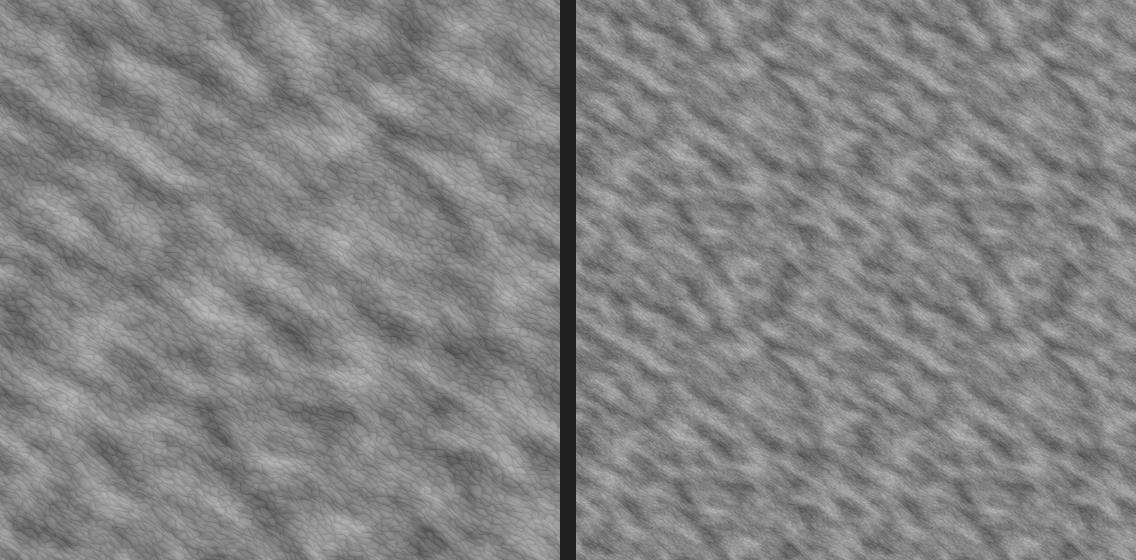
Left, the tile; right, the same tile 2 across and 2 down.
This texture is drawn by a WebGL 2 fragment shader. Its source:

```glsl
#version 300 es
precision highp float;
// Seamless grey leather: slanted wavy creased grain over broad soft folds.

uniform vec2 u_resolution;
out vec4 fragColor;

const float TAU = 6.2831853;
const mat2 SLANT = mat2(3.0, 2.0, -2.0, 3.0); // whole-number rotation, keeps the tile periodic
const float SLANT_DET = 13.0;
const vec2 GRAIN_FREQ = vec2(14.0, 30.0);     // cells along and across the slant
const vec2 FOLD_FREQ = vec2(2.0, 5.0);        // broadest folds along and across
const int FOLD_OCTAVES = 4;
const float FOLD_FALLOFF = 0.5;
const float FOLD_CONTRAST = 0.225;
const float CREASE_WIDTH = 0.17;
const float CREASE_DEPTH = 0.09;
const float CROSS_CREASE = 0.4;               // strength of creases that cut the slant
const float GRAIN_TILT = 0.05;
const float GRAIN_DOME = 0.05;
const float GRAIN_WAVE = 0.8;
const float WARP = 0.004;
const float BASE_GREY = 0.553;

// Integer hash of a lattice point, two values in 0..1
vec2 hash2(vec2 cell, uint seed) {
  uvec2 v = uvec2(ivec2(cell)) + uvec2(seed, seed * 7u);
  v = v * 1664525u + 1013904223u;
  v.x += v.y * 1664525u;
  v.y += v.x * 1664525u;
  v ^= v >> 16u;
  v.x += v.y * 1664525u;
  v.y += v.x * 1664525u;
  v ^= v >> 16u;
  return vec2(v & 0xffffu) / 65536.0;
}

// Move a slanted lattice point to its twin inside the unit tile
vec2 wrapCell(vec2 cell, vec2 freq) {
  vec2 tile = floor((cell / freq) * SLANT / SLANT_DET + 1e-5);
  return round(cell - freq * (SLANT * tile));
}

float gradientDot(vec2 cell, vec2 offset, vec2 freq, uint seed) {
  float angle = TAU * hash2(wrapCell(cell, freq), seed).x;
  return dot(vec2(cos(angle), sin(angle)), offset);
}

// Wrapping gradient noise on the slanted lattice
float slantNoise(vec2 uv, vec2 freq, uint seed) {
  vec2 p = freq * (SLANT * uv);
  vec2 cell = floor(p), f = p - cell;
  vec2 s = f * f * f * (f * (f * 6.0 - 15.0) + 10.0);
  vec2 e = vec2(1.0, 0.0);
  float low = mix(gradientDot(cell, f, freq, seed),
                  gradientDot(cell + e, f - e, freq, seed), s.x);
  float high = mix(gradientDot(cell + e.yx, f - e.yx, freq, seed),
                   gradientDot(cell + e.xx, f - e.xx, freq, seed), s.x);
  return mix(low, high, s.y);
}

float folds(vec2 uv) {
  float sum = 0.0, weight = 1.0;
  vec2 freq = FOLD_FREQ;
  for (int i = 0; i < FOLD_OCTAVES; i++) {
    sum += weight * slantNoise(uv, freq, uint(i) * 101u + 17u);
    freq *= 2.0;
    weight *= FOLD_FALLOFF;
  }
  return sum;
}

// Shade of the cellular grain: soft creases, domes and a tilt to the light
float grain(vec2 uv) {
  vec2 p = GRAIN_FREQ * (SLANT * uv);
  vec2 waveFreq = GRAIN_FREQ * 0.5;
  p += GRAIN_WAVE * vec2(slantNoise(uv, waveFreq, 71u), slantNoise(uv, waveFreq, 83u));
  p.y += 0.5 * GRAIN_WAVE * slantNoise(uv, GRAIN_FREQ, 97u);
  vec2 home = floor(p);
  vec2 nearest = vec2(9.0), second = vec2(9.0);
  for (int j = -1; j <= 1; j++) {
    for (int i = -1; i <= 1; i++) {
      vec2 cell = home + vec2(i, j);
      vec2 d = cell + 0.05 + 0.9 * hash2(wrapCell(cell, GRAIN_FREQ), 5u) - p;
      if (dot(d, d) < dot(nearest, nearest)) {
        second = nearest;
        nearest = d;
      } else if (dot(d, d) < dot(second, second)) {
        second = d;
      }
    }
  }
  float gap = length(second) - length(nearest);
  float along = abs(normalize(second - nearest).y);
  float crease = exp(-gap / CREASE_WIDTH) * mix(CROSS_CREASE, 1.0, along);
  float dome = dot(nearest, nearest);
  float tilt = nearest.y * smoothstep(0.0, 0.3, gap);
  return -CREASE_DEPTH * crease - GRAIN_DOME * dome - GRAIN_TILT * tilt;
}

void main() {
  vec2 uv = gl_FragCoord.xy / u_resolution;

  // Gentle periodic bending of the whole surface
  vec2 bent = uv + WARP * sin(TAU * vec2(2.0 * uv.x + 5.0 * uv.y, 4.0 * uv.x - 3.0 * uv.y));
  bent += 0.5 * WARP * sin(TAU * vec2(7.0 * bent.y - 3.0 * bent.x, 6.0 * bent.x + 5.0 * bent.y));

  float grey = BASE_GREY + FOLD_CONTRAST * folds(bent) + grain(bent);
  fragColor = vec4(vec3(clamp(grey, 0.0, 1.0)), 1.0);
}
```
